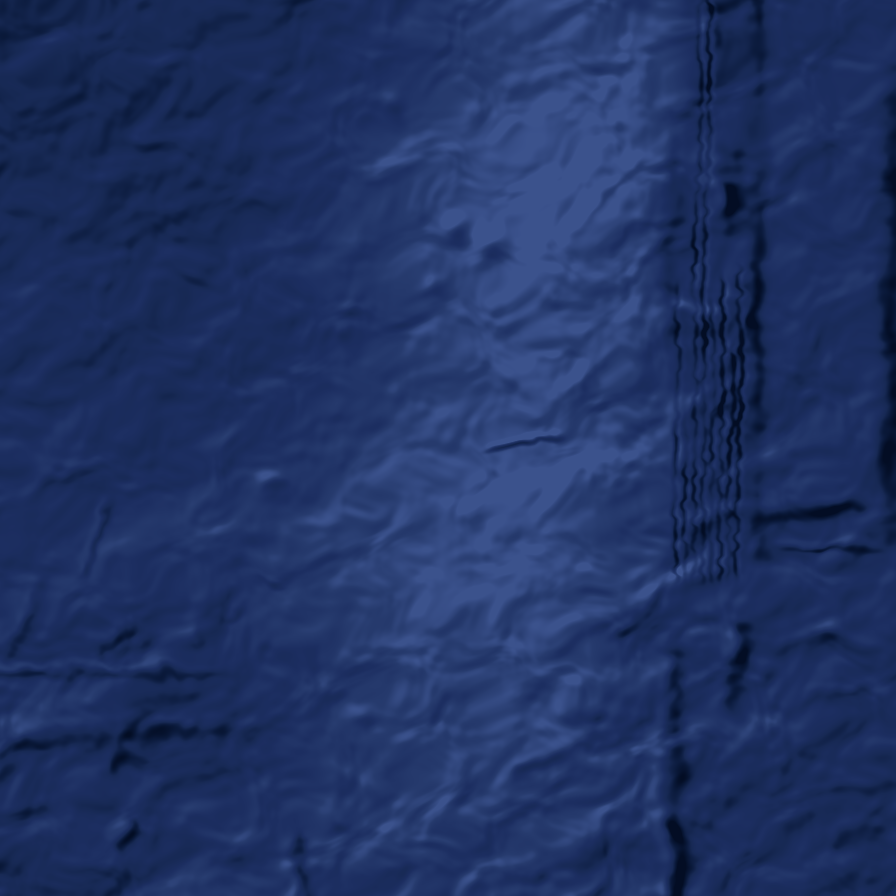
A Shadertoy shader for this texture:

```glsl
// Wrinkled dark blue painted surface with a soft light band, a ragged vertical
// seam and shallow creases. Relief is the slope of layered noise along the light;
// all parts add up to one tone value that is looked up in a blue ramp.

const vec2 LIGHT_DIR = vec2(-0.5, 0.86);

float hash(vec2 p) {
    vec3 q = fract(vec3(p.xyx) * 0.1031);
    q += dot(q, q.yzx + 33.33);
    return fract((q.x + q.y) * q.z);
}

float noise(vec2 p) {
    vec2 i = floor(p), f = fract(p);
    f = f * f * f * (f * (f * 6.0 - 15.0) + 10.0);
    return mix(mix(hash(i), hash(i + vec2(1, 0)), f.x),
               mix(hash(i + vec2(0, 1)), hash(i + vec2(1, 1)), f.x), f.y);
}

vec2 warp(vec2 p, float frequency, float amount) {
    return p + amount * (vec2(noise(p * frequency), noise(p * frequency + 60.0)) - 0.5);
}

// Layered noise, slightly stretched along a direction that rises to the right
float surfaceHeight(vec2 p) {
    vec2 q = mat2(0.91, -0.41, 0.41, 0.91) * p;
    q.x *= 0.75;
    q = warp(q, 24.0, 0.03);
    return noise(q * 15.0) + 0.7 * noise(q * 34.0 + 7.0)
         + 0.36 * noise(q * 68.0 + 19.0) + 0.12 * noise(q * 125.0 + 37.0);
}

float relief(vec2 p, float stepSize) {
    vec2 e = LIGHT_DIR * stepSize;
    return surfaceHeight(p - e) - surfaceHeight(p + e);
}

// Soft interval: 1 between lo and hi, fading over the given width
float span(float x, float lo, float hi, float fade) {
    return smoothstep(lo - fade, lo + fade, x) * (1.0 - smoothstep(hi - fade, hi + fade, x));
}

float bell(float x, float width) {
    return exp(-x * x / (width * width));
}

// Dark fold from a to b with a lit lip on its left-hand side
float crease(vec2 p, vec2 a, vec2 b, float width) {
    float len = length(b - a);
    vec2 dir = (b - a) / len;
    float along = dot(p - a, dir) / len;
    float across = dot(p - a, vec2(-dir.y, dir.x));
    float patchy = 0.45 + 0.75 * noise(p * 28.0);
    return patchy * span(along, 0.0, 1.0, 0.15)
         * (0.4 * bell(across - 1.9 * width, width) - bell(across, width));
}

// Small dome, lit on the side that faces the light
float bump(vec2 p, vec2 center, float radius) {
    vec2 d = (p - center) / radius;
    return dot(d, LIGHT_DIR) * exp(-dot(d, d));
}

// Bundle of thin ragged threads with lit edges; two of them reach the top
float seamThreads(vec2 p) {
    float tone = 0.0;
    for (int i = 0; i < 8; i++) {
        float k = float(i);
        float top = (i == 2 || i == 3) ? 1.1 : 0.46 + 0.3 * hash(vec2(k, 3.0));
        float wobble = 0.010 * (noise(vec2(p.y * 7.0, k * 0.3)) - 0.5)
                     + 0.006 * (noise(vec2(p.y * 110.0, k * 5.0)) - 0.5);
        float x = 0.755 + 0.0095 * k + wobble + 0.012 * (p.y - 0.5);
        float strength = 0.2 + noise(vec2(p.y * 24.0, k * 9.0));
        float line = 0.4 * bell(p.x - x - 0.0045, 0.003) - bell(p.x - x, 0.003);
        tone += strength * line * span(p.y, 0.355, top, 0.012);
    }
    return tone;
}

// Scattered creases inside a box, mostly near the given slope
float scatteredCreases(vec2 p, vec2 corner, vec2 size, float slope, float seed) {
    float sum = 0.0;
    for (int i = 0; i < 9; i++) {
        vec2 key = vec2(float(i) + 1.0, seed);
        vec2 a = corner + size * vec2(hash(key), hash(key + 17.0));
        float angle = slope + 1.1 * (hash(key + 31.0) - 0.5);
        float len = 0.03 + 0.06 * hash(key + 53.0);
        sum += crease(p, a, a + len * vec2(cos(angle), sin(angle)), 0.005 + 0.004 * hash(key + 71.0));
    }
    return sum;
}

vec3 blueRamp(float tone) {
    vec3 ramp[6] = vec3[6](vec3(0.01, 0.05, 0.14), vec3(0.04, 0.10, 0.23), vec3(0.09, 0.16, 0.33),
                           vec3(0.11, 0.18, 0.38), vec3(0.15, 0.23, 0.43), vec3(0.23, 0.32, 0.55));
    tone = clamp(tone, 0.0, 4.999);
    int i = int(tone);
    return mix(ramp[i], ramp[i + 1], fract(tone));
}

void mainImage(out vec4 fragColor, in vec2 fragCoord) {
    vec2 uv = fragCoord / iResolution.xy;
    vec2 warped = warp(warp(uv, 22.0, 0.016), 70.0, 0.007);

    // Broad light: a band leaning right, darker corners and seam strip
    float bandX = 0.57 + 0.09 * smoothstep(0.3, 1.0, uv.y);
    float bandWidth = uv.x < bandX ? 0.23 : 0.14;
    float tone = 2.65 + 2.1 * bell(uv.x - bandX, bandWidth) * mix(0.45, 1.0, smoothstep(0.0, 0.5, uv.y));
    tone += 0.9 * (noise(uv * 5.0) - 0.5) - 0.7 * smoothstep(0.6, 1.3, uv.y - uv.x + 0.3);
    tone -= 0.7 * span(uv.x, 0.76, 0.85, 0.02) * smoothstep(0.3, 0.4, uv.y);

    // Fine wrinkles, stronger beside the seam and along the bottom
    float rough = 2.2 + 0.9 * span(uv.x, 0.62, 0.87, 0.1) + 0.7 * (1.0 - smoothstep(0.2, 0.4, uv.y));
    tone += rough * relief(uv, 0.005);

    // Seam, its soft grooves and the dark right edge
    tone += 2.4 * seamThreads(uv);
    tone -= 1.8 * bell(warped.x - 0.752, 0.012) * span(uv.y, 0.63, 0.83, 0.08);
    tone -= 2.4 * bell(warped.x - 0.848, 0.009) * span(uv.y, 0.37, 1.1, 0.03) * noise(vec2(uv.y * 14.0, 2.0));
    tone -= 2.6 * bell(warped.x - 1.0, 0.014) * span(uv.y, 0.42, 0.9, 0.08);
    tone += 3.2 * crease(warped, vec2(0.752, -0.1), vec2(0.758, 0.25), 0.010);
    tone += 2.4 * crease(warped, vec2(0.815, 0.21), vec2(0.832, 0.31), 0.010);
    tone += 2.4 * crease(warped, vec2(0.85, 0.42), vec2(0.96, 0.435), 0.009);
    tone += 2.4 * crease(warped, vec2(0.87, 0.385), vec2(0.98, 0.385), 0.004);

    // Long creases, the hairline crack and scattered folds
    tone += 2.2 * crease(warped, vec2(-0.05, 0.168), vec2(0.26, 0.18), 0.010);
    tone += 1.7 * crease(warped, vec2(-0.05, 0.245), vec2(0.24, 0.25), 0.005);
    tone += 2.0 * crease(warped, vec2(0.58, 0.135), vec2(0.69, 0.18), 0.008);
    tone += 2.2 * crease(warped, vec2(0.345, -0.02), vec2(0.335, 0.07), 0.008);
    tone += 3.4 * crease(warped, vec2(0.545, 0.497), vec2(0.625, 0.511), 0.0032);
    tone += 1.5 * scatteredCreases(warped, vec2(0.0, 0.05), vec2(0.25, 0.32), 0.8, 5.0);
    tone += 1.4 * scatteredCreases(warped, vec2(0.58, 0.02), vec2(0.38, 0.3), 0.3, 23.0);
    tone += 1.0 * scatteredCreases(warped, vec2(0.55, 0.5), vec2(0.16, 0.4), 0.4, 41.0);
    tone += 1.3 * scatteredCreases(warped, vec2(0.77, 0.45), vec2(0.08, 0.5), 1.5, 67.0);

    // Paired paint beads and a few lone ones
    tone += 4.5 * (bump(uv, vec2(0.508, 0.746), 0.014) + bump(uv, vec2(0.545, 0.727), 0.017));
    for (int i = 0; i < 6; i++) {
        vec2 key = vec2(float(i) * 3.0 + 2.0, 11.0);
        vec2 center = vec2(0.3, 0.05) + vec2(0.25, 0.9) * vec2(hash(key), hash(key + 9.0));
        tone += 2.5 * bump(warped, center, 0.013);
    }

    fragColor = vec4(blueRamp(tone), 1.0);
}
```
